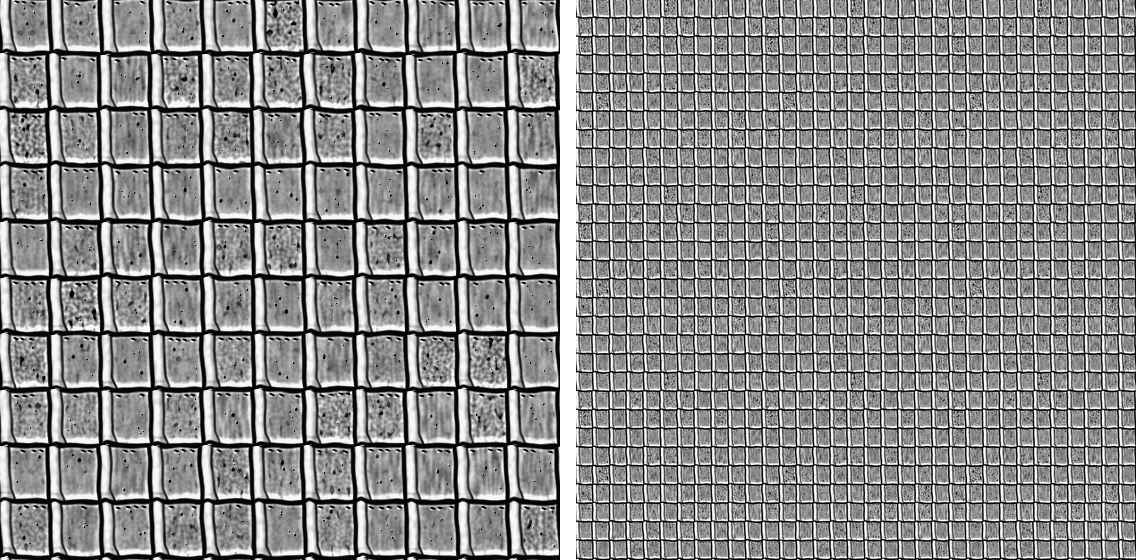
Left: one tile. Right: repeated 3 by 3.
A Shadertoy shader for this texture map:

```glsl
// Weathered grey roof tiles in an 11 by 10 grid with raised ribs and dark joints.

float hash(vec2 p) {
    vec3 q = fract(vec3(p.xyx) * 0.1031);
    q += dot(q, q.yzx + 33.33);
    return fract((q.x + q.y) * q.z);
}

float cornerSlope(vec2 cell, vec2 offset, vec2 period) {
    float angle = 6.2832 * hash(mod(cell, period) + 7.0);
    return dot(offset, vec2(cos(angle), sin(angle)));
}

// Gradient noise that wraps over the unit square
float noise(vec2 uv, vec2 period) {
    vec2 x = uv * period, i = floor(x), f = x - i;
    vec2 w = f * f * f * (f * (f * 6.0 - 15.0) + 10.0);
    vec2 r = vec2(1, 0), u = vec2(0, 1);
    float low = mix(cornerSlope(i, f, period), cornerSlope(i + r, f - r, period), w.x);
    float high = mix(cornerSlope(i + u, f - u, period), cornerSlope(i + 1.0, f - 1.0, period), w.x);
    return 1.4 * mix(low, high, w.y);
}

float band(float x, float a, float b, float soft) {
    return smoothstep(a - soft, a + soft, x) * (1.0 - smoothstep(b - soft, b + soft, x));
}

float blob(vec2 q, vec2 radius) {
    return 1.0 - smoothstep(0.4, 1.4, length(q / radius));
}

void mainImage(out vec4 fragColor, in vec2 fragCoord) {
    vec2 uv = fragCoord / iResolution.xy;
    float soft = max(0.02, 10.0 / iResolution.y);

    // Grid with uneven, slightly leaning joints
    vec2 p = uv * vec2(11, 10) + vec2(0.033, -0.04);
    p += vec2(0.03, 0.035) * vec2(noise(uv, vec2(11, 20)), noise(uv + 0.37, vec2(22, 10)));
    float row = mod(floor(p.y), 10.0);
    p.x += 0.04 * (fract(p.y) - 0.5) + 0.05 * (hash(vec2(row, 71)) - 0.5);
    vec2 id = mod(floor(p), vec2(11, 10));
    vec2 f = fract(p);
    float wear = hash(id + 13.0);
    float rough = pow(hash(id + 29.0), 5.0);
    float streaky = pow(hash(id + 47.0), 2.0);

    // Tile face: mottling, vertical streaks and grain
    float face = 0.55 + 0.05 * (wear - 0.5);
    face += 0.09 * noise(uv, vec2(44, 30));
    face += (0.07 + 0.22 * streaky) * noise(uv, vec2(132, 30));
    face += (0.07 + 0.35 * rough) * noise(uv, vec2(154, 140));
    face -= 0.5 * (0.3 + rough) * smoothstep(0.35, 0.7, noise(uv + 0.2, vec2(99, 60)));

    // Pits lit on one side
    for (float i = 0.0; i < 4.0; i++) {
        vec2 seed = id + i * 17.0;
        vec2 q = f - mix(vec2(0.36, 0.2), vec2(0.9, 0.84), vec2(hash(seed + 3.0), hash(seed + 91.0)));
        float size = mix(0.012, 0.036, pow(hash(seed + 61.0), 3.0));
        face += 0.2 * blob(q + vec2(0.02, -0.02), vec2(size));
        face -= 0.6 * blob(q, vec2(size, size * 1.2));
    }

    // Bevels: bright lower lip, paler sides and top
    float ragged = 0.025 * noise(uv, vec2(88, 40));
    face += 0.4 * (1.0 - smoothstep(0.09, 0.17, f.y + ragged));
    face += 0.1 * (1.0 - smoothstep(0.1, 0.32, f.y));
    face += 0.26 * smoothstep(0.87, 0.95, f.x + ragged);
    face += 0.16 * (1.0 - smoothstep(0.29, 0.36, f.x));
    face += 0.2 * smoothstep(0.89, 0.94, f.y);

    // Hanging nubs along the upper edge
    for (float i = 0.0; i < 4.0; i++) {
        vec2 seed = id + i * 23.0;
        vec2 q = f - vec2(0.36 + 0.17 * i + 0.08 * (hash(seed + 5.0) - 0.5), 0.905);
        q.y += 0.25 * q.x;
        float present = step(0.3, hash(seed + 37.0));
        face += 0.3 * present * blob(q + vec2(0.03, 0.035), vec2(0.035, 0.02));
        face -= 0.75 * present * blob(q, vec2(0.05, 0.02));
    }

    // Rounded rib beside the tile
    float rib = 0.98 - 0.3 * smoothstep(0.13, 0.22, f.x);
    rib -= 0.12 * (1.0 - smoothstep(0.04, 0.1, f.x));
    rib += 0.12 * noise(uv, vec2(110, 80)) + 0.06 * noise(uv, vec2(44, 30));
    rib -= 0.25 * band(f.y, 0.13, 0.17, 0.03) * hash(id + 83.0);
    float hook = 0.07 * (1.0 - smoothstep(0.03, 0.25, f.y));
    float grooveX = 0.24 + hook + 0.02 * (wear - 0.5);
    float shade = mix(rib, face, smoothstep(grooveX - soft, grooveX + soft, f.x));

    // Groove right of the rib, curling outward at its foot
    float groove = band(f.x, grooveX - 0.024, grooveX + 0.024, soft);
    shade = mix(shade, 0.03, groove * (0.85 + 0.15 * noise(uv, vec2(33, 40))));

    // Deep joints: upright ones, and level ones arching over each rib
    float sideX = min(f.x, 1.0 - f.x);
    float upright = 1.0 - smoothstep(0.042 - soft, 0.042 + soft, sideX);
    float ribOffset = (f.x - 0.12) / 0.09;
    float arch = 0.045 * exp(-ribOffset * ribOffset);
    float levelY = abs(fract(f.y - arch + 0.5) - 0.5);
    float thick = 0.046 + 0.012 * noise(uv, vec2(33, 20)) - 0.25 * arch;
    float level = 1.0 - smoothstep(thick - soft, thick + soft, levelY);
    shade = mix(shade, 0.02, max(upright, level));

    fragColor = vec4(vec3(clamp(shade, 0.02, 0.97)), 1.0);
}
```
